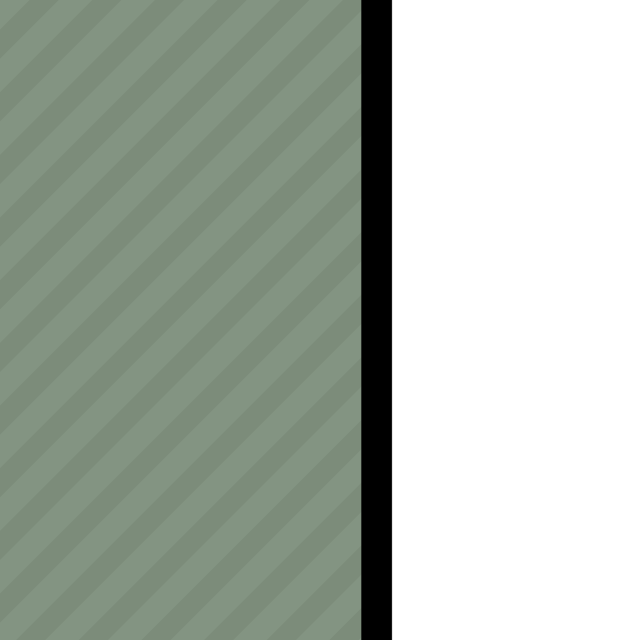
Write a WebGL 1 fragment shader that draws this pattern.

```glsl
precision highp float;
// Sage panel with diagonal stripes, a black vertical bar and a white panel.
uniform vec2 u_resolution;

#define STRIPE_PERIOD 0.0979
#define STRIPE_START 0.0462
#define DARK_WIDTH 0.0456
#define BAR_LEFT 0.5645
#define BAR_RIGHT 0.6125
#define EDGE_SOFTNESS 0.0013
#define LIGHT_SAGE vec3(0.514, 0.580, 0.508)
#define DARK_SAGE vec3(0.486, 0.549, 0.480)
#define BAR_COLOR vec3(0.0)
#define PAPER_COLOR vec3(1.0)

// Smooth step from 0 to 1 centred on an edge.
float edge(float distanceToEdge, float softness) {
  return smoothstep(-softness, softness, distanceToEdge);
}

// Coverage of the dark 45 degree stripes, measured along x - y.
float darkStripes(vec2 p, float softness) {
  float along = p.x + 1.0 - p.y - STRIPE_START - 0.5 * DARK_WIDTH;
  float fromCenter = abs(fract(along / STRIPE_PERIOD + 0.5) - 0.5) * STRIPE_PERIOD;
  return edge(0.5 * DARK_WIDTH - fromCenter, softness);
}

void main() {
  vec2 p = gl_FragCoord.xy / u_resolution;
  float pixel = 1.0 / min(u_resolution.x, u_resolution.y);
  float softness = max(EDGE_SOFTNESS, 0.7 * pixel);

  // Striped panel
  vec3 color = mix(LIGHT_SAGE, DARK_SAGE, darkStripes(p, softness));

  // Bar, then the plain panel to its right
  color = mix(color, BAR_COLOR, edge(p.x - BAR_LEFT, softness));
  color = mix(color, PAPER_COLOR, edge(p.x - BAR_RIGHT, softness));

  gl_FragColor = vec4(color, 1.0);
}
```
